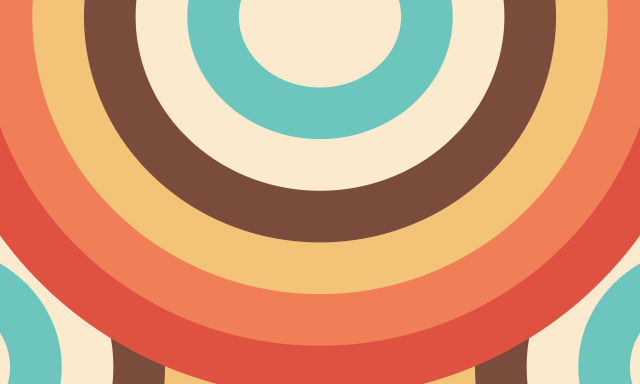
Reproduce this background procedurally as a Shadertoy shader.

```glsl
// Retro rainbow medallion of concentric ellipses overlapping two corner medallions.

const vec3 CREAM  = vec3(0.984, 0.918, 0.804);
const vec3 TEAL   = vec3(0.427, 0.776, 0.741);
const vec3 BROWN  = vec3(0.478, 0.298, 0.231);
const vec3 YELLOW = vec3(0.953, 0.769, 0.471);
const vec3 ORANGE = vec3(0.941, 0.498, 0.345);
const vec3 RED    = vec3(0.875, 0.318, 0.255);

// Ring colours from the core outwards
const vec3 RINGS[7] = vec3[7](CREAM, TEAL, CREAM, BROWN, YELLOW, ORANGE, RED);

// Approximate signed distance to an ellipse
float ellipseDistance(vec2 p, vec2 radii) {
    float k = length(p / radii);
    float slope = length(p / (radii * radii));
    return k * (k - 1.0) / max(slope, 1e-4);
}

// Paints one medallion over a base colour, widest ring first
vec3 paintMedallion(vec3 base, vec2 p, float pixel) {
    for (int i = 6; i >= 0; i--) {
        float height = 0.1107 + 0.0807 * float(i);
        float d = ellipseDistance(p, vec2(height + 0.016, height));
        base = mix(base, RINGS[i], clamp(0.5 - d / pixel, 0.0, 1.0));
    }
    return base;
}

void mainImage(out vec4 fragColor, in vec2 fragCoord) {
    // Canvas widths, measured from the centre of the main medallion
    float pixel = 1.0 / iResolution.x;
    vec2 p = (fragCoord - vec2(0.5, 1.0) * iResolution.xy) * pixel;
    p.y += 0.026;

    // Mirrored corner medallions lie beneath the main one
    vec2 corner = vec2(abs(p.x) - 0.611, p.y + 0.5474);
    vec3 color = paintMedallion(CREAM, corner, pixel);
    color = paintMedallion(color, p, pixel);

    fragColor = vec4(color, 1.0);
}
```
